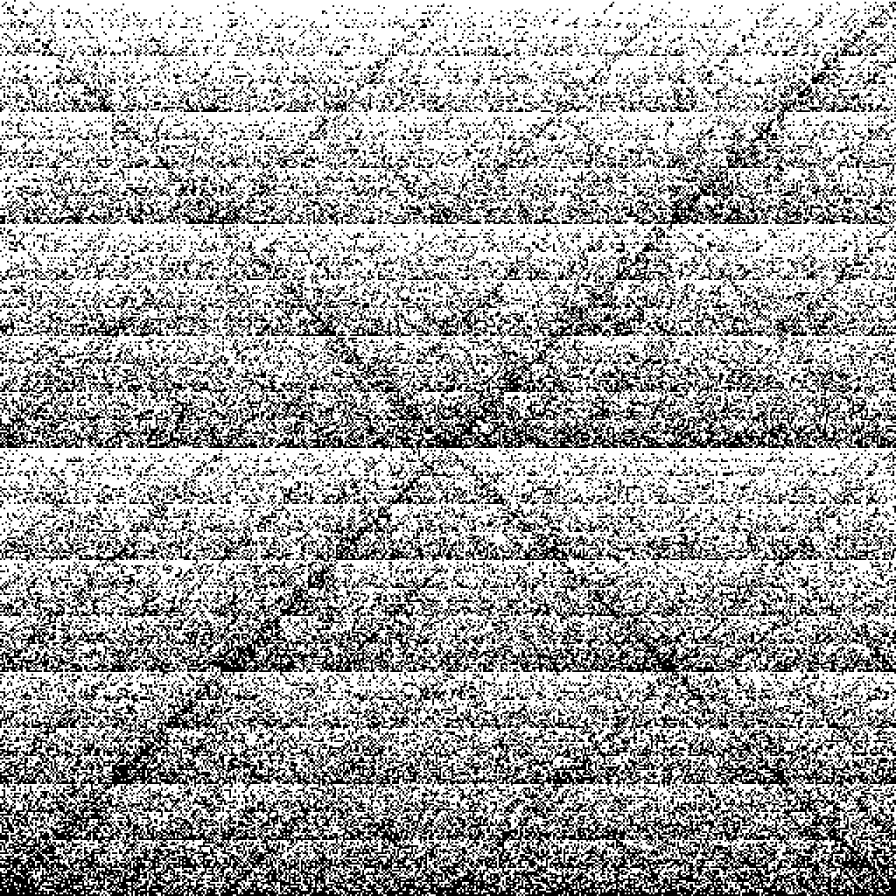
Write a Shadertoy shader that draws this pattern.

```glsl
// Black grains on white over a 512 x 512 lattice, forming a binary fractal haze.
// Each cell draws at random with a chance set by the count of set bits in its
// row, and by how strongly the bits of column and row agree or oppose.

const float CELLS = 512.0;
const int BITS = 9;

// Share of set bits, from 0 to 1
float bitShare(uint n) {
    uint count = 0u;
    for (int i = 0; i < BITS; i++) count += (n >> i) & 1u;
    return float(count) / float(BITS);
}

// Uniform random value per lattice cell
float cellHash(uvec2 c) {
    uint h = c.x + c.y * 512u + 7919u;
    h = (h ^ (h >> 16)) * 0x7feb352du;
    h = (h ^ (h >> 15)) * 0x846ca68bu;
    h ^= h >> 16;
    return float(h >> 8) / exp2(24.0);
}

// 0 for a black grain, 1 for bare ground
float grain(vec2 cell) {
    uvec2 c = uvec2(clamp(cell, 0.0, CELLS - 1.0));
    c.y = 511u - c.y; // rows count downwards from the top

    // Horizontal steps: rows with many set bits are dark
    float rowWeight = bitShare(c.y);

    // Nested diagonals: -1 where all bits agree, +1 where all oppose
    float contrast = 2.0 * bitShare(c.x ^ c.y) - 1.0;

    float chance = -0.25 + 1.05 * rowWeight
                 + 0.65 * contrast * contrast + 0.07 * contrast;
    return step(chance, cellHash(c));
}

void mainImage(out vec4 fragColor, in vec2 fragCoord) {
    vec2 pixelInCells = CELLS / iResolution.xy;
    vec2 p = fragCoord * pixelInCells - 0.5;
    vec2 cell = floor(p);

    // Blend neighbouring cells only across the width of one pixel
    vec2 blend = clamp((p - cell - 0.5) / pixelInCells + 0.5, 0.0, 1.0);
    float lower = mix(grain(cell), grain(cell + vec2(1, 0)), blend.x);
    float upper = mix(grain(cell + vec2(0, 1)), grain(cell + vec2(1, 1)), blend.x);

    fragColor = vec4(vec3(mix(lower, upper, blend.y)), 1.0);
}
```
